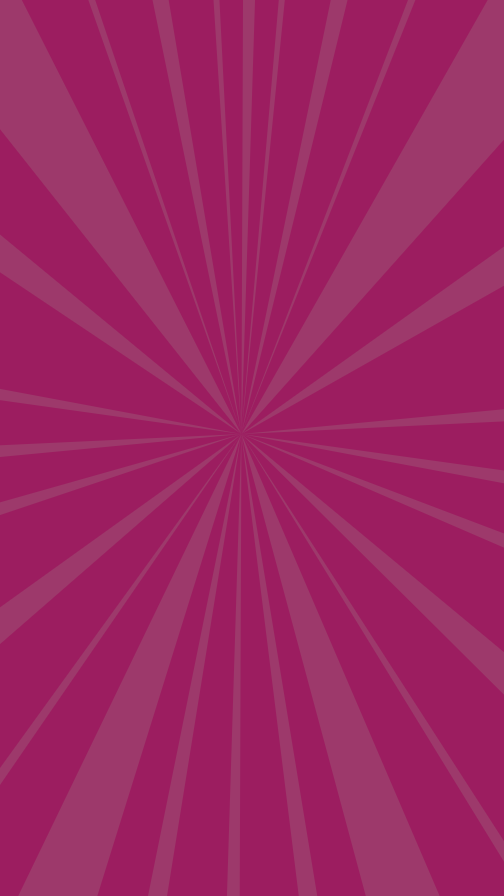
Give the GLSL for this background, as a WebGL 1 fragment shader.

```glsl
precision highp float;
// Sunburst: pale rays of uneven width fan out from a point just off centre.
// The plane is slightly skewed, then folded left to right, so each angular
// wedge gives a mirrored pair; two thin rays lie on the fold axis itself.

uniform vec2 u_resolution;

const vec3 GROUND = vec3(0.612, 0.115, 0.378);
const vec3 RAY = vec3(0.615, 0.225, 0.418);
const vec2 HUB = vec2(0.479, 0.5156);
const vec2 SKEW = vec2(-0.0175, 0.0459);

// Smooth coverage of four wedges; angles and half widths are in degrees.
// Scale is the ray radius in pixels, so edges stay one pixel soft.
float wedges(float angle, float scale, vec4 centres, vec4 halfWidths) {
  vec4 offset = radians(angle - centres);
  vec4 halfArc = radians(halfWidths);
  vec4 inner = clamp((offset + halfArc) * scale + 0.5, 0.0, 1.0);
  vec4 outer = clamp((offset - halfArc) * scale + 0.5, 0.0, 1.0);
  return dot(inner - outer, vec4(1.0));
}

// Double wedge lying along the fold axis, above and below the hub.
float axisRays(vec2 p, float halfWidth, float pixel) {
  float reach = abs(p.y) * tan(radians(halfWidth));
  float inner = clamp((p.x + reach) / pixel + 0.5, 0.0, 1.0);
  float outer = clamp((p.x - reach) / pixel + 0.5, 0.0, 1.0);
  return inner - outer;
}

void main() {
  float pixel = 1.0 / u_resolution.y;
  vec2 p = (gl_FragCoord.xy - HUB * u_resolution) * pixel;

  // Skew the plane and fold it; the angle runs clockwise from straight up.
  p += SKEW * p.yx;
  vec2 folded = vec2(abs(p.x) + 1e-6, p.y);
  float angle = degrees(atan(folded.x, folded.y));
  float scale = length(folded) / pixel;

  // Upper, side and lower groups of rays.
  float cover = axisRays(p, 0.79, pixel);
  cover += wedges(angle, scale, vec4(4.3, 11.61, 20.21, 34.11), vec4(0.39, 1.04, 0.41, 5.92));
  cover += wedges(angle, scale, vec4(55.38, 83.31, 96.67, 109.65), vec4(2.95, 1.31, 1.37, 1.35));
  cover += wedges(angle, scale, vec4(130.33, 146.33, 159.66, 170.76), vec4(2.6, 0.65, 4.15, 1.13));

  gl_FragColor = vec4(mix(GROUND, RAY, clamp(cover, 0.0, 1.0)), 1.0);
}
```
